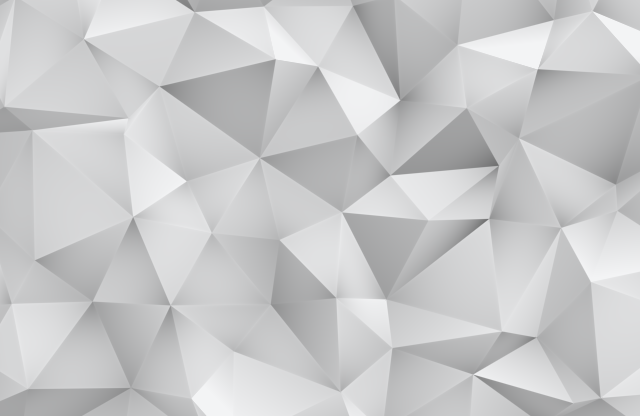
Give the GLSL for this background, as a Shadertoy shader.

```glsl
const float CELLS = 5.7;          // mesh cells per canvas height
const float JITTER = 0.88;        // corner displacement, below 1 keeps quads simple
const float RELIEF = 0.85;        // height range of the corners, in cells
const vec2 LIGHT_DIR = vec2(0.45, 0.89);
const float LIGHT_GAIN = 0.23;    // contrast between facets
const float BASE_TONE = 0.80;
const float HEIGHT_TONE = 0.09;   // valleys darker, peaks lighter
const float CORNER_TONE = 0.15;   // soft gradient inside a facet
const float CREASE_SHADE = 0.24;  // occlusion near a facet corner
const float RIM_GAIN = 0.03;      // thin light along facet edges
const float RIM_WIDTH = 0.02;     // in cells
const float EDGE_SOFT = 0.0018;   // in canvas heights
const vec2 SEED = vec2(37.0, 71.0);
const vec3 TINT = vec3(0.997, 1.0, 1.005);

vec3 hash3(vec2 p) {
    vec3 q = fract(p.xyx * vec3(0.1031, 0.1030, 0.0973));
    q += dot(q, q.yxz + 33.33);
    return fract((q.xxy + q.yzz) * q.zyx);
}

float cross2(vec2 a, vec2 b) {
    return a.x * b.y - a.y * b.x;
}

// Jittered mesh corner: position and height
vec3 meshCorner(vec2 cell) {
    vec3 r = hash3(cell + SEED);
    return vec3(cell + 0.5 + JITTER * (r.xy - 0.5), r.z * RELIEF);
}

// Tone of a facet at barycentric weights w
float facetTone(vec3 a, vec3 b, vec3 c, vec3 w, float edgeDist, vec2 id) {
    vec3 normal = normalize(cross(b - a, c - a));
    float tilt = dot(normal.xy, LIGHT_DIR);
    float height = dot(w, vec3(a.z, b.z, c.z)) / RELIEF;
    vec3 tones = hash3(id + 191.0);
    vec3 shade = hash3(id + 433.0);

    float tone = BASE_TONE + LIGHT_GAIN * tilt;
    tone += HEIGHT_TONE * (height - 0.5);
    tone += CORNER_TONE * (dot(w, tones) - 0.5);
    tone -= CREASE_SHADE * dot(w * w * w, shade * shade * shade);
    tone += RIM_GAIN * shade.x * exp(-max(edgeDist, 0.0) / RIM_WIDTH);
    return tone;
}

// Adds one counter-clockwise facet as (tone * coverage, coverage)
vec2 drawFacet(vec2 p, vec3 a, vec3 b, vec3 c, vec2 id, float soft) {
    vec2 ab = b.xy - a.xy, bc = c.xy - b.xy, ca = a.xy - c.xy;
    vec3 areas = vec3(cross2(bc, p - b.xy),
                      cross2(ca, p - c.xy),
                      cross2(ab, p - a.xy));
    vec3 dist = areas / vec3(length(bc), length(ca), length(ab));
    float edgeDist = min(dist.x, min(dist.y, dist.z));
    float coverage = smoothstep(-soft, soft, edgeDist);
    if (coverage <= 0.0) return vec2(0.0);

    vec3 w = max(areas, 0.0);
    w /= max(w.x + w.y + w.z, 1e-5);
    return vec2(facetTone(a, b, c, w, edgeDist, id), 1.0) * coverage;
}

void mainImage(out vec4 fragColor, in vec2 fragCoord) {
    vec2 p = fragCoord / iResolution.y * CELLS;
    float soft = CELLS * max(EDGE_SOFT, 0.75 / iResolution.y);
    vec2 home = floor(p);
    vec2 sum = vec2(0.0);

    // Each quad spans four corners and is split into two facets
    for (int j = -2; j <= 1; j++) {
        for (int i = -2; i <= 1; i++) {
            vec2 cell = home + vec2(i, j);
            vec3 a = meshCorner(cell);
            vec3 b = meshCorner(cell + vec2(1.0, 0.0));
            vec3 c = meshCorner(cell + vec2(1.0, 1.0));
            vec3 d = meshCorner(cell + vec2(0.0, 1.0));

            // Use the shorter diagonal unless it leaves the quad
            vec2 ac = c.xy - a.xy, bd = d.xy - b.xy;
            bool acInside = cross2(b.xy - a.xy, ac) > 0.0 && cross2(ac, d.xy - a.xy) > 0.0;
            bool bdInside = cross2(c.xy - b.xy, bd) > 0.0 && cross2(bd, a.xy - b.xy) > 0.0;
            bool splitAC = acInside && (!bdInside || distance(a, c) < distance(b, d));

            vec2 id = cell * 2.0 + SEED;
            vec3 tip = splitAC ? c : d;
            vec3 root = splitAC ? a : b;
            sum += drawFacet(p, a, b, tip, id, soft);
            sum += drawFacet(p, root, c, d, id + 1.0, soft);
        }
    }

    float tone = sum.x / max(sum.y, 1e-4);
    fragColor = vec4(clamp(tone, 0.42, 0.955) * TINT, 1.0);
}
```
